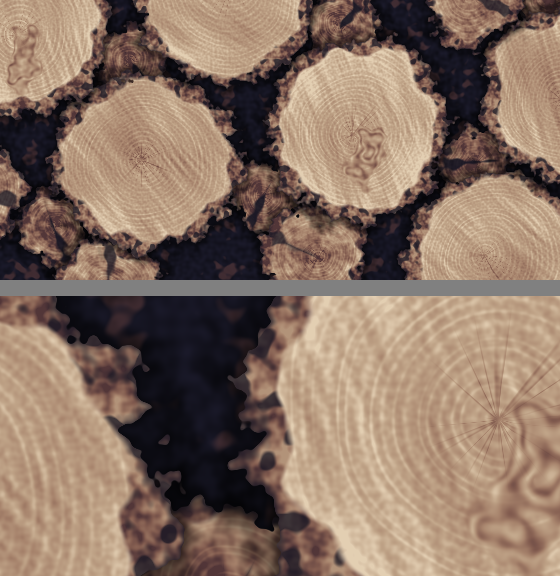
Top: the whole. Bottom: its middle third, enlarged.
This texture is drawn by a WebGL 2 fragment shader. Its source:

```glsl
#version 300 es
precision highp float;

#define GAP_DARK vec3(0.085, 0.083, 0.135)
#define UMBER vec3(0.32, 0.21, 0.22)
#define RUSSET vec3(0.51, 0.36, 0.31)
#define TAN vec3(0.65, 0.51, 0.42)
#define BUFF vec3(0.75, 0.64, 0.53)
#define CREAM vec3(0.89, 0.81, 0.70)
#define BIG_RADIUS 0.325
#define SMALL_RADIUS 0.185
#define FILLER_RADIUS 0.13
#define BARK_WIDTH 0.042
#define RING_SPACING 0.0155
#define SAW_FREQUENCY 75.0

uniform vec2 u_resolution;
out vec4 fragColor;

vec2 hash2(vec2 p) {
    p = vec2(dot(p, vec2(127.1, 311.7)), dot(p, vec2(269.5, 183.3)));
    return fract(sin(p) * 43758.5);
}

float cornerSlope(vec2 cell, vec2 offset, vec2 f) {
    float angle = 6.2832 * hash2(cell + offset).x;
    return dot(vec2(cos(angle), sin(angle)), f - offset);
}

// Gradient noise, roughly -0.7 to 0.7
float noise(vec2 p) {
    vec2 cell = floor(p), f = p - cell;
    vec2 s = f * f * f * (f * (f * 6.0 - 15.0) + 10.0);
    float low = mix(cornerSlope(cell, vec2(0, 0), f), cornerSlope(cell, vec2(1, 0), f), s.x);
    float high = mix(cornerSlope(cell, vec2(0, 1), f), cornerSlope(cell, vec2(1, 1), f), s.x);
    return 1.4 * mix(low, high, s.y);
}

// Tone 0 to 4 runs from umber to cream
vec3 woodRamp(float tone) {
    vec3 color = mix(UMBER, RUSSET, clamp(tone, 0.0, 1.0));
    color = mix(color, TAN, clamp(tone - 1.0, 0.0, 1.0));
    color = mix(color, BUFF, clamp(tone - 2.0, 0.0, 1.0));
    return mix(color, CREAM, clamp(tone - 3.0, 0.0, 1.0));
}

float cutFaceTone(vec2 p, vec2 q, vec2 seed, float outline, float baseTone, float knotty) {
    float u = length(q) / outline;
    vec2 rnd = hash2(seed);
    vec2 fromPith = q - outline * 0.3 * (rnd - 0.5) * max(1.0 - u, 0.0);
    float ringRadius = length(fromPith);

    // Growth rings, with uneven spacing and strength
    float depth = ringRadius * mix(1.0, 0.325 / outline, 0.3) + 0.016 * noise(p * 5.0 + seed);
    depth += 0.006 * noise(vec2(depth * 45.0, seed.x));
    float ring = 0.5 + 0.5 * sin(6.2832 * depth / RING_SPACING);
    float strength = 0.55 + 0.5 * noise(vec2(depth * 28.0, seed.y)) + 0.4 * noise(p * 9.0);
    float tone = baseTone + 0.8 * strength * (ring * ring - 0.4);

    // Saw marks and fine fibres
    float angle = -1.0 + 0.9 * (rnd.y - 0.5);
    vec2 along = vec2(cos(angle), sin(angle));
    vec2 sawn = vec2(dot(p, along), dot(p, vec2(-along.y, along.x)));
    tone += 0.75 * noise(sawn * vec2(6.0, SAW_FREQUENCY)) * (0.7 + noise(p * 6.0 + 3.0));
    tone += 0.5 * noise(sawn * vec2(3.0, 17.0) + seed);
    tone += 0.45 * noise(p * 120.0) + 0.6 * noise(p * 3.5 + seed);
    tone += 0.45 * smoothstep(0.2, 0.85, u) - 0.2;

    // Fine radial cracks around the pith
    vec2 ray = fromPith / max(ringRadius, 0.0001);
    float crack = abs(noise(ray * 3.5 + seed)) * ringRadius;
    tone -= 1.1 * smoothstep(0.005, 0.0, crack) * (1.0 - smoothstep(0.05, 0.4, u));

    // Ruddy burl below the pith
    vec2 toKnot = (q - vec2(0.02, -0.09)) * vec2(1.5, 0.85);
    float knot = length(toKnot) + 0.07 * noise(p * 9.0) + 0.03 * noise(p * 26.0);
    float burl = knotty * smoothstep(0.1, 0.075, knot);
    float swirl = 1.9 + 0.8 * sin(knot * 190.0 + 5.0 * noise(p * 14.0)) + 1.4 * noise(p * 45.0);
    return mix(tone, swirl, 0.8 * burl);
}

void addLog(inout vec3 color, vec2 p, vec2 center, float radius, float baseTone, float knotty, float weathered) {
    vec2 q = p - center;
    float dist = length(q);
    if (dist > radius * 1.2 + 0.12) return;
    float pixel = 1.0 / u_resolution.y;
    vec2 seed = floor(center * 97.0);
    vec2 dir = q / max(dist, 0.0001);
    float outline = radius * (1.0 + (0.09 + 0.12 * weathered) * noise(dir * 1.3 + seed));
    float ragged = 0.035 * noise(p * 11.0 + seed) + 0.024 * noise(p * 29.0) + 0.012 * noise(p * 70.0);
    float edge = dist - outline - ragged;
    float bark = min(BARK_WIDTH, radius * 0.16) * (1.0 + 0.9 * noise(dir * 2.5 + seed + 5.0));
    float woodEdge = dist - outline + bark + 0.012 * noise(p * 24.0);

    // Contact shadow on whatever lies behind
    color *= mix(0.4, 1.0, smoothstep(-0.01, 0.06, edge));

    // Crumbly bark with dark pits
    float barkTone = 1.25 + 1.5 * noise(p * 20.0) + 1.5 * noise(p * 55.0) + 0.8 * noise(p * 110.0);
    vec3 barkColor = woodRamp(min(barkTone - 0.6 * weathered, 2.5));
    float pits = smoothstep(0.15, 0.45, noise(p * 34.0 + 7.0)) + smoothstep(-0.022, 0.004, edge);
    barkColor = mix(barkColor, GAP_DARK, 0.75 * min(pits, 1.0));

    // Cut face, rougher and split open when weathered
    float tone = cutFaceTone(p, q, seed, outline, baseTone, knotty);
    tone += weathered * (1.2 * noise(p * 17.0) + 1.2 * noise(p * 48.0));
    tone += 0.35 * smoothstep(-0.03, -0.005, woodEdge);
    vec3 face = woodRamp(tone);
    float splitAngle = 6.2832 * hash2(seed + 2.0).x;
    vec2 splitDir = vec2(cos(splitAngle), sin(splitAngle));
    float across = abs(q.x * splitDir.y - q.y * splitDir.x) + 0.02 * noise(p * 20.0);
    float split = across - 0.17 * dot(q, splitDir);
    face = mix(face, GAP_DARK, 0.9 * weathered * smoothstep(0.006, -0.006, split));

    vec3 log = mix(barkColor, face, smoothstep(0.004 + pixel, -0.004 - pixel, woodEdge));
    color = mix(color, log, smoothstep(pixel, -pixel, edge));
}

void main() {
    vec2 p = gl_FragCoord.xy / u_resolution.y;
    vec2 rowStep = vec2(0.755, 0.117), stackStep = vec2(0.273, 0.6);

    // Dark gaps with faint scraps of bark
    float scraps = noise(p * 13.0) + 0.7 * noise(p * 38.0);
    vec3 color = mix(GAP_DARK * (1.0 + 0.3 * noise(p * 50.0)), UMBER, 0.7 * smoothstep(0.3, 0.75, scraps));

    // Layer 0 holds deep filler logs, layer 1 the stacked ones in front
    for (int layer = 0; layer < 2; layer++)
    for (int row = -1; row <= 1; row++)
    for (int column = -2; column <= 3; column++) {
        vec2 id = vec2(column, row);
        vec2 center = vec2(0.534, 0.427) + id.x * rowStep + id.y * stackStep;
        if (layer == 0) {
            vec2 hollow = center + (2.0 * rowStep - stackStep) / 3.0;
            addLog(color, p, hollow, FILLER_RADIUS, 1.0, 0.0, 1.0);
        } else {
            float kind = mod(id.x + 2.0 * id.y, 5.0);
            float small = step(2.5, kind);
            float knotty = step(abs(kind - 1.0), 0.5);
            center += small * vec2(0.12, -0.13 * id.y) + 0.02 * (hash2(id) - 0.5);
            float radius = mix(BIG_RADIUS, SMALL_RADIUS, small);
            addLog(color, p, center, radius, mix(2.7 + 0.4 * knotty, 1.9, small), knotty, 0.8 * small);
        }
    }
    fragColor = vec4(color, 1.0);
}
```
